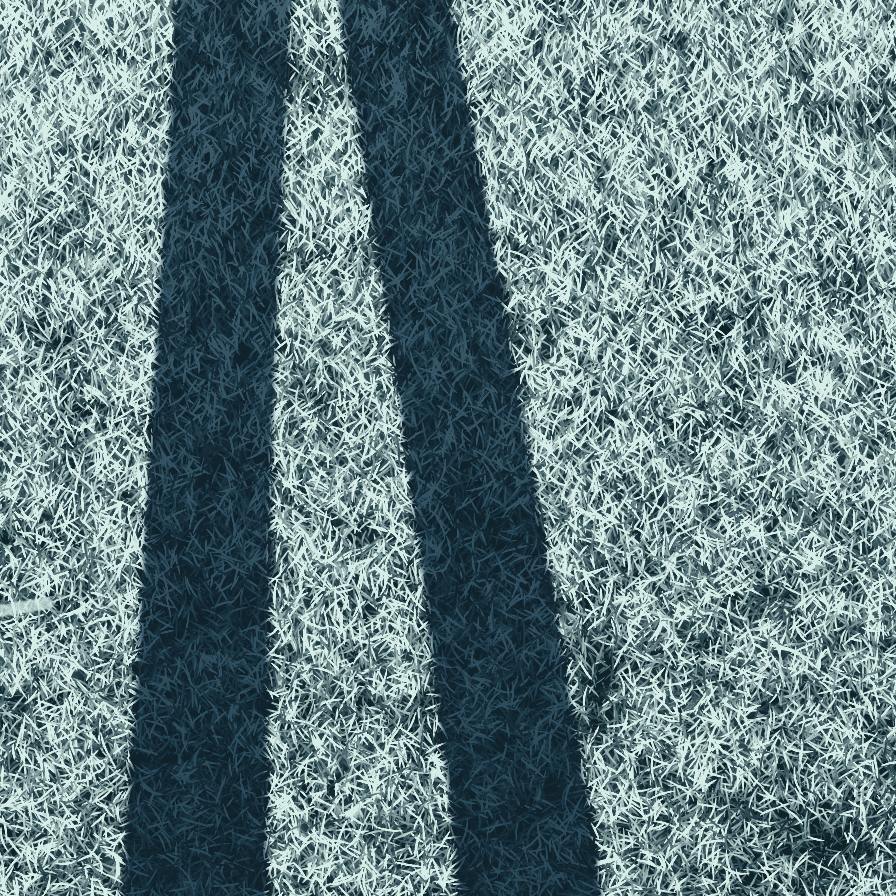
Give the GLSL for this texture, as a Shadertoy shader.

```glsl
#define LAYERS 13
#define COARSE 40.0
#define FINE 68.0
#define BLADE_WIDTH 0.0012
#define BEND 0.28
#define CONTRAST 1.6
#define LIT_LEVEL 0.90
#define CLUMP_DEPTH 0.52
#define SHADE_GAIN 0.27
#define EDGE_SOFT 0.005
#define EDGE_RAGGED 0.007

vec3 hash3(vec2 cell, float seed) {
    vec3 q = fract(vec3(cell.xyx + seed * 17.31) * vec3(0.1031, 0.1030, 0.0973));
    q += dot(q, q.yxz + 33.33);
    return fract((q.xxy + q.yzz) * q.zyx);
}

mat2 rotation(float a) {
    float c = cos(a), s = sin(a);
    return mat2(c, s, -s, c);
}

// Distance to the nearest scattered cell centre
float cellular(vec2 p, float seed) {
    vec2 base = floor(p);
    float nearest = 2.0;
    for (int y = -1; y <= 1; y++)
    for (int x = -1; x <= 1; x++) {
        vec2 cell = base + vec2(x, y);
        nearest = min(nearest, length(cell + hash3(cell, seed).xy - p));
    }
    return nearest;
}

// Soft round patch
float patchAt(vec2 p, vec2 centre, vec2 size) {
    vec2 d = (p - centre) / size;
    return exp(-dot(d, d));
}

// Light and dark tufts, with broad variation across the lawn
float clumps(vec2 p) {
    vec2 warped = p + 0.015 * sin(p.yx * 31.0 + vec2(0.0, 2.0));
    float tufts = 0.6 * cellular(warped * 15.0, 2.0) + 0.4 * cellular(warped * 34.0, 5.0);
    float hollows = patchAt(p, vec2(0.91, 0.06), vec2(0.10, 0.05))
                  + patchAt(p, vec2(0.67, 0.22), vec2(0.025, 0.05))
                  + 0.5 * patchAt(p, vec2(0.80, 0.65), vec2(0.08, 0.03))
                  + 0.5 * patchAt(p, vec2(0.06, 0.63), vec2(0.06, 0.03));
    float broad = 0.3 * (p.y - 0.5) + 0.12 * patchAt(p, vec2(0.0, 0.9), vec2(0.2, 0.25));
    return (0.48 - tufts) * 1.4 - hollows * 0.7 + broad;
}

// Curved, tapered blades overlapping from back to front
float grass(vec2 p, float clump) {
    float tone = 0.04;
    float spread = mix(3.0, 2.1, p.y);
    for (int i = 0; i < LAYERS; i++) {
        float layer = float(i);
        float depth = layer / float(LAYERS - 1);
        float scale = mix(COARSE, FINE, fract(layer * 0.618));
        float turn = layer * 1.37;
        vec2 g = rotation(turn) * p * scale + layer * vec2(7.3, 3.9);
        float pixel = scale / iResolution.y;
        for (int y = -1; y <= 1; y++)
        for (int x = -1; x <= 1; x++) {
            vec2 cell = floor(g) + vec2(x, y);
            vec3 place = hash3(cell, layer + 1.0);
            vec3 look = hash3(cell, layer + 31.0);
            float angle = 1.57 + (place.z - 0.5) * spread + turn;
            vec2 q = (g - cell - place.xy) * rotation(angle);
            q.y += (look.x - 0.5) * 2.0 * BEND * q.x * q.x;
            float halfLength = mix(0.4, 0.95, look.y);
            float along = abs(q.x) / halfLength;
            float width = BLADE_WIDTH * scale * (1.0 - 0.7 * along * along);
            float cover = 1.0 - smoothstep(-0.6 * pixel, 0.6 * pixel, abs(q.y) - width);
            cover *= 1.0 - smoothstep(0.85, 1.0, along);
            float shade = (0.2 + 0.8 * look.z) * mix(0.4, 1.0, depth);
            tone = mix(tone, shade, cover);
        }
    }
    return LIT_LEVEL + (tone - 0.54) * CONTRAST + clump * CLUMP_DEPTH;
}

// Depth inside two long shadows whose sides follow shallow curves
float legShadows(vec2 p) {
    float t = 1.0 - p.y;
    vec2 starts = vec2(0.195 - 0.06 * t, 0.374 + t * (0.17 - 0.034 * t));
    vec2 ends = vec2(0.328 + t * (0.03 * t - 0.058), 0.504 + t * (0.18 - 0.009 * t));
    vec2 inside = min(p.x - starts, ends - p.x);
    return max(inside.x, inside.y);
}

vec3 tint(float tone) {
    vec3 ramp[6] = vec3[6](vec3(0.06, 0.13, 0.16), vec3(0.13, 0.24, 0.27),
                           vec3(0.25, 0.36, 0.39), vec3(0.43, 0.54, 0.55),
                           vec3(0.63, 0.73, 0.72), vec3(0.84, 0.93, 0.91));
    vec3 colour = ramp[0];
    for (int i = 1; i < 6; i++)
        colour = mix(colour, ramp[i], clamp(tone * 5.0 - float(i - 1), 0.0, 1.0));
    return colour;
}

void mainImage(out vec4 fragColor, in vec2 fragCoord) {
    vec2 p = fragCoord / iResolution.xy;
    float tone = clamp(grass(p, clumps(p)), 0.0, 1.15);

    // Pale twig at the left side
    vec2 twig = p - vec2(0.0, 0.318);
    twig.y -= 0.17 * clamp(twig.x, 0.0, 0.052);
    twig.x = max(twig.x - 0.052, 0.0);
    tone = mix(tone, 0.98, 0.8 * (1.0 - smoothstep(0.005, 0.009, length(twig))));

    // Bright blades break up both sides of each shadow
    float inside = legShadows(p) - (tone - 0.7) * EDGE_RAGGED;
    float shadow = smoothstep(-EDGE_SOFT, EDGE_SOFT, inside);
    float shaded = SHADE_GAIN * tone * tone * mix(0.75, 1.15, p.y);
    vec3 colour = mix(tint(tone), tint(shaded) + vec3(-0.01, 0.0, 0.03) * tone, shadow);
    fragColor = vec4(colour, 1.0);
}
```
